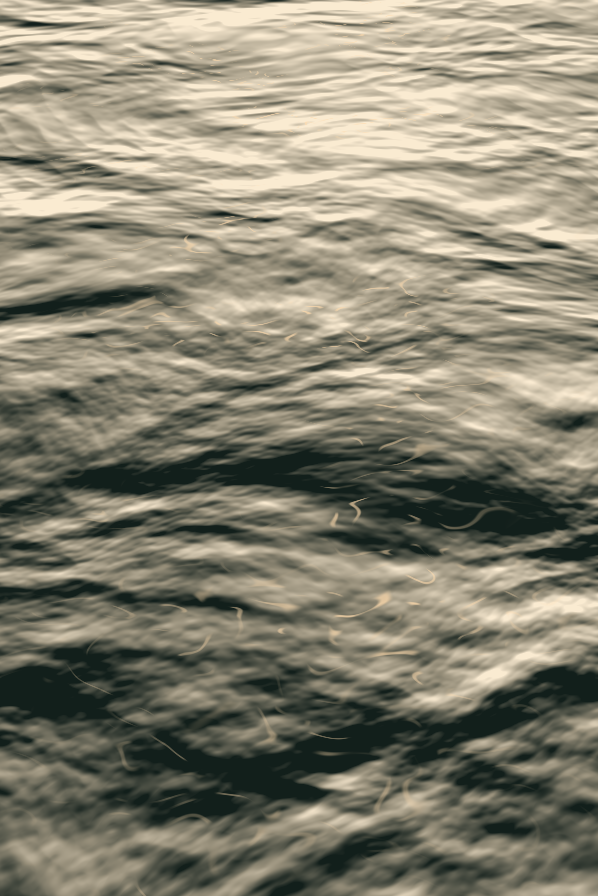
Give the GLSL for this texture, as a WebGL 1 fragment shader.

```glsl
precision highp float;
// Wind-ruffled sea at low sun: dark wave faces, pale sky sheen and warm glints.
uniform vec2 u_resolution;

const vec3 DEEP_WATER = vec3(0.07, 0.12, 0.105);
const vec3 MID_WATER = vec3(0.58, 0.55, 0.47);
const vec3 SKY_SHEEN = vec3(0.98, 0.92, 0.82);
const vec3 SUN_GLINT = vec3(1.0, 0.86, 0.68);
const float HORIZON = 1.45;       // height of the vanishing line above the base
const float DEPTH_SCALE = 1.7;    // foreshortening of the water plane
const float DETAIL = 0.002;       // finest feature, in canvas heights
const float WAVE_FREQ = 3.4;
const float WAVE_GAIN = 0.8;      // slope kept from one octave to the next
const float CONTRAST = 0.23;
const float SUN_X = 0.40;

vec2 hashGradient(vec2 cell) {
  float h = fract(sin(dot(cell, vec2(127.1, 311.7))) * 43758.5453);
  return vec2(cos(h * 6.2832), sin(h * 6.2832));
}

float noise(vec2 p) {
  vec2 i = floor(p), f = fract(p);
  vec2 u = f * f * f * (f * (f * 6.0 - 15.0) + 10.0);
  vec2 e = vec2(1.0, 0.0);
  float a = dot(hashGradient(i), f);
  float b = dot(hashGradient(i + e.xy), f - e.xy);
  float c = dot(hashGradient(i + e.yx), f - e.yx);
  float d = dot(hashGradient(i + e.xx), f - e.xx);
  return 1.4 * mix(mix(a, b, u.x), mix(c, d, u.x), u.y);
}

// Sharp crests in the long waves, soft ripples in the short ones
float waveHeight(vec2 p, float footprint) {
  p += 0.07 * vec2(noise(p * 2.3 + 7.0), noise(p * 2.7 + 19.0));
  float height = 0.0, freq = WAVE_FREQ, slope = 1.0, turn = 0.22;
  for (int i = 0; i < 6; i++) {
    float c = cos(turn), s = sin(turn);
    vec2 q = mat2(c, s, -s, c) * p * vec2(0.75, 1.0);
    float n = noise(q * freq + float(i) * 17.3);
    float crest = 0.3 - sqrt(n * n + 0.004);
    float sharpness = i < 3 ? 0.7 : 0.2;
    float visible = 1.0 - smoothstep(0.3, 0.8, freq * footprint);
    height += mix(n, crest, sharpness) * visible * slope / freq;
    freq *= 1.95;
    slope *= WAVE_GAIN;
    turn = -turn * 1.12;
  }
  return height;
}

float bell(float x, float width) {
  return exp(-x * x / (width * width));
}

// Broad light: bright distance, sun path, dark trough and a lit swell
float broadLight(vec2 uv, vec2 water) {
  float light = 0.27 + 0.43 * smoothstep(0.2, 0.95, uv.y);
  light += 0.17 * bell(uv.x - SUN_X, 0.17) * smoothstep(0.45, 1.0, uv.y);
  light -= 0.14 * bell(uv.y - 0.43 + 0.12 * (uv.x - 0.33), 0.09);
  light += 0.13 * bell(uv.y - 0.31 - 0.1 * (uv.x - 0.4), 0.04);
  return light + 0.17 * noise(water * vec2(1.2, 2.0) + 4.0);
}

// Thin curling flecks, gathered in patches along the sun path
float glints(vec2 uv, vec2 water, float footprint) {
  vec2 q = water + 0.03 * noise(water * 14.0);
  float line = abs(noise(q * vec2(18.0, 30.0)));
  float fleck = 1.0 - smoothstep(0.02, 0.10 + 2.0 * footprint, line);
  fleck *= smoothstep(0.0, 0.35, noise(q * vec2(26.0, 38.0) + 31.0));
  float patchMask = smoothstep(0.0, 0.4, noise(water * vec2(3.0, 5.0) + 11.0));
  float path = bell(uv.x - SUN_X + 0.08, 0.22);
  float near = bell(uv.y - 0.14, 0.08) + bell(uv.y - 0.32, 0.04);
  return fleck * path * (patchMask * 0.7 + near * 0.5);
}

vec3 waterColor(float tone) {
  vec3 low = mix(DEEP_WATER, MID_WATER, clamp(tone * 2.0, 0.0, 1.0));
  return mix(low, SKY_SHEEN, clamp(tone * 2.0 - 1.0, 0.0, 1.0));
}

void main() {
  vec2 uv = gl_FragCoord.xy / u_resolution.y;
  float d = HORIZON - uv.y;
  vec2 water = vec2((uv.x - 0.33) / d, DEPTH_SCALE / d);
  float footprint = DETAIL * DEPTH_SCALE / (d * d);

  // Faces tilted to the viewer show deep water, the others mirror the sky
  float stepSize = 0.6 * footprint;
  vec2 ahead = vec2(0.0, stepSize);
  float rise = waveHeight(water + ahead, footprint)
             - waveHeight(water - ahead, footprint);
  float facing = rise / (2.0 * stepSize);
  float tone = broadLight(uv, water) - CONTRAST * facing;

  vec3 color = waterColor(tone);
  float glint = glints(uv, water, footprint);
  color = mix(color, SUN_GLINT, clamp(glint, 0.0, 0.9));
  gl_FragColor = vec4(color, 1.0);
}
```
